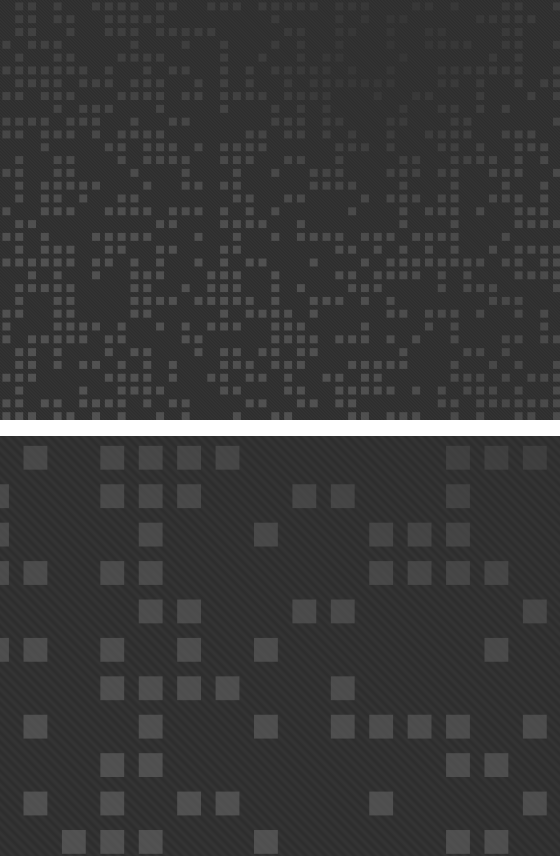
Top: the whole. Bottom: its middle third, enlarged.
This pattern is drawn by a Shadertoy shader. Its source:

```glsl
const float ROWS = 32.8;
const float SQUARE_HALF = 0.31;
const float STRIPES_PER_CELL = 4.0;
const float TAU = 6.2831853;
const vec3 BACKGROUND = vec3(0.19);
const vec3 SQUARE_BRIGHT = vec3(0.325);

float hash(vec2 p) {
    vec3 q = fract(p.xyx * vec3(0.1031, 0.1030, 0.0973));
    q += dot(q, q.yzx + 33.33);
    return fract((q.x + q.y) * q.z);
}

float cornerSlope(vec2 corner, vec2 offset) {
    float angle = TAU * hash(corner);
    return dot(vec2(cos(angle), sin(angle)), offset);
}

float gradientNoise(vec2 p) {
    vec2 i = floor(p);
    vec2 f = p - i;
    vec2 u = f * f * f * (f * (f * 6.0 - 15.0) + 10.0);
    vec2 e = vec2(1.0, 0.0);
    float low = mix(cornerSlope(i, f), cornerSlope(i + e.xy, f - e.xy), u.x);
    float high = mix(cornerSlope(i + e.yx, f - e.yx), cornerSlope(i + e.xx, f - e.xx), u.x);
    return mix(low, high, u.y);
}

float squareMask(vec2 p, float halfSize, float pixel) {
    vec2 edge = halfSize - abs(p);
    vec2 cover = clamp(edge / pixel + 0.5, 0.0, 1.0);
    return cover.x * cover.y;
}

// Some columns are filled more densely than others
float cellFilled(vec2 cell) {
    float density = mix(0.32, 0.68, hash(vec2(cell.x, 91.0)));
    return step(hash(cell + 17.0), density);
}

// Bright below, dim above, with dark patches at upper and lower right
float squareStrength(vec2 uv) {
    float rise = mix(0.93, 0.42, smoothstep(0.35, 1.0, uv.y));
    float upperDip = 0.36 * exp(-dot(uv - vec2(0.69, 0.8), (uv - vec2(0.69, 0.8)) * vec2(18.0, 12.0)));
    float lowerDip = 0.25 * exp(-dot(uv - vec2(0.88, 0.15), (uv - vec2(0.88, 0.15)) * vec2(25.0, 9.0)));
    return rise - upperDip - lowerDip + 0.08 * gradientNoise(uv * 4.0);
}

// Fine diagonal weave, faded out when too small to resolve
float weave(vec2 p, float pixel) {
    float visible = 1.0 - smoothstep(0.35, 0.6, pixel * STRIPES_PER_CELL);
    return visible * sin(TAU * STRIPES_PER_CELL * (p.x - p.y));
}

void mainImage(out vec4 fragColor, in vec2 fragCoord) {
    vec2 uv = fragCoord / iResolution.xy;
    float pixel = ROWS / iResolution.y;

    // Cells are counted from the top left
    vec2 grid = vec2(fragCoord.x, iResolution.y - fragCoord.y) * pixel;
    vec2 cell = floor(grid);
    float mask = squareMask(grid - cell - 0.5, SQUARE_HALF, pixel) * cellFilled(cell);

    vec3 squareColor = mix(BACKGROUND, SQUARE_BRIGHT, squareStrength(uv));
    vec3 color = mix(BACKGROUND, squareColor, mask);
    color += 0.013 * weave(grid, pixel) * mix(1.0, 0.4, mask);
    fragColor = vec4(color, 1.0);
}
```
